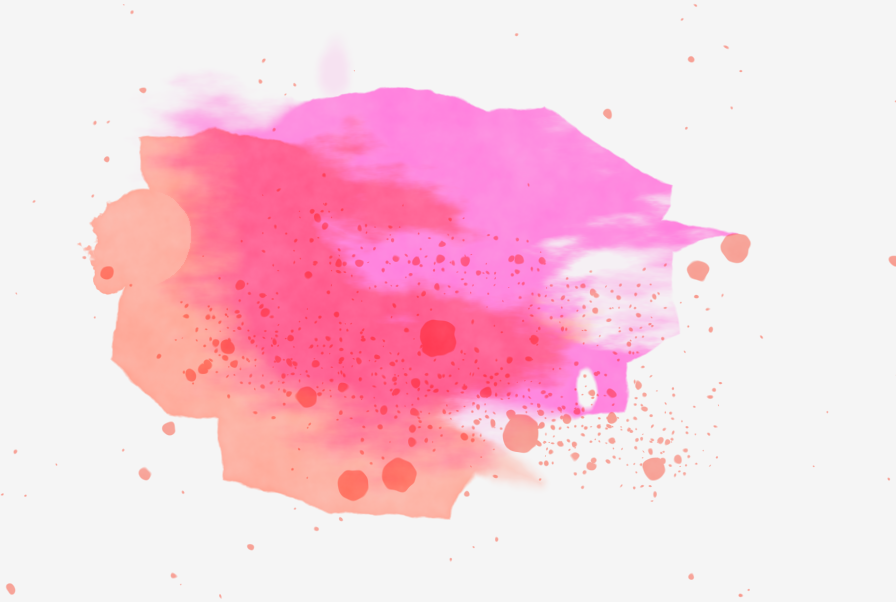
Reproduce this background procedurally as a Shadertoy shader.

```glsl
#define PAPER vec3(0.96)
#define PINK vec3(1.04, 0.55, 0.91)
#define CORAL vec3(1.035, 0.72, 0.66)
#define DROP vec3(1.01, 0.63, 0.58)
#define WARP 0.024
#define GRAIN 0.22
#define SPECK_CHANCE 0.42

// Outlines of the two washes, in units of the canvas height
const vec2 pinkEdge[20] = vec2[20](
    vec2(.32, .81), vec2(.436, .80), vec2(.523, .837), vec2(.64, .851), vec2(.711, .853),
    vec2(.766, .833), vec2(.81, .814), vec2(.905, .822), vec2(.96, .783), vec2(1.047, .725),
    vec2(1.12, .69), vec2(1.105, .632), vec2(1.22, .612), vec2(1.12, .583), vec2(1.114, .506),
    vec2(1.128, .442), vec2(1.043, .399), vec2(1.037, .312), vec2(.64, .279), vec2(.37, .42));
const vec2 coralEdge[20] = vec2[20](
    vec2(.23, .764), vec2(.349, .787), vec2(.64, .735), vec2(.752, .62), vec2(.53, .63),
    vec2(.64, .55), vec2(.83, .506), vec2(.95, .448), vec2(.91, .37), vec2(.78, .30),
    vec2(.90, .196), vec2(.79, .215), vec2(.746, .134), vec2(.55, .153), vec2(.372, .20),
    vec2(.358, .298), vec2(.281, .318), vec2(.184, .40), vec2(.21, .525), vec2(.248, .69));
// Large drops: centre and radius
const vec3 bigDrops[16] = vec3[16](
    vec3(.727, .438, .031), vec3(.663, .211, .027), vec3(.587, .195, .026), vec3(.866, .279, .031),
    vec3(1.222, .589, .025), vec3(1.087, .223, .019), vec3(1.16, .55, .018), vec3(.509, .341, .017),
    vec3(1.01, .812, .008), vec3(.242, .213, .009), vec3(.281, .287, .011), vec3(.417, .091, .006),
    vec3(.378, .424, .011), vec3(.317, .376, .010), vec3(.338, .387, .008), vec3(.178, .547, .010));

float hash(vec2 p) {
    vec3 q = fract(p.xyx * 0.1031);
    q += dot(q, q.yzx + 33.33);
    return fract((q.x + q.y) * q.z);
}

float noise(vec2 p) {
    vec2 i = floor(p), f = fract(p);
    f = f * f * (3.0 - 2.0 * f);
    return mix(mix(hash(i), hash(i + vec2(1, 0)), f.x),
               mix(hash(i + vec2(0, 1)), hash(i + vec2(1, 1)), f.x), f.y);
}

float fbm(vec2 p) {
    float sum = 0.0, amp = 0.5;
    for (int i = 0; i < 5; i++) {
        sum += amp * noise(p);
        p = mat2(1.6, 1.2, -1.2, 1.6) * p + 5.3;
        amp *= 0.5;
    }
    return sum;
}

// Signed distance to a closed outline, negative inside
float outline(vec2 p, vec2 v[20]) {
    float d = 1e3, side = 1.0;
    for (int i = 0, j = 19; i < 20; j = i, i++) {
        vec2 e = v[j] - v[i], w = p - v[i];
        vec2 b = w - e * clamp(dot(w, e) / dot(e, e), 0.0, 1.0);
        d = min(d, dot(b, b));
        bvec3 c = bvec3(p.y >= v[i].y, p.y < v[j].y, e.x * w.y > e.y * w.x);
        if (all(c) || !any(c)) side = -side;
    }
    return side * sqrt(d);
}

float ellipse(vec2 p, vec2 centre, vec2 radius) {
    return (length((p - centre) / radius) - 1.0) * min(radius.x, radius.y);
}

float segment(vec2 p, vec2 a, vec2 b) {
    return length(p - a - (b - a) * clamp(dot(p - a, b - a) / dot(b - a, b - a), 0.0, 1.0));
}

float cover(float d, float soft) { return 1.0 - smoothstep(-soft, soft, d); }

// Distance to specks scattered along two diagonal bands
float specks(vec2 p) {
    float d = 1.0, scale = 24.0;
    for (int i = 0; i < 4; i++) {
        vec2 cell = floor(p * scale), id = cell + float(i) * 71.0;
        vec2 centre = (cell + 0.3 + 0.4 * vec2(hash(id + 3.1), hash(id + 8.7))) / scale;
        float low = segment(centre, vec2(.40, .43), vec2(1.09, .27));
        float high = segment(centre, vec2(.50, .60), vec2(1.07, .47));
        float density = exp(-low * low * 190.0) + 0.55 * exp(-high * high * 220.0) + 0.01;
        float radius = (0.06 + 0.15 * hash(id + 5.9)) / scale;
        if (hash(id) < SPECK_CHANCE * density) d = min(d, length(p - centre) - radius);
        scale *= 1.5;
    }
    return d;
}

void mainImage(out vec4 fragColor, in vec2 fragCoord) {
    vec2 p = fragCoord / iResolution.y;
    float aa = 1.0 / iResolution.y;
    vec2 wobble = vec2(fbm(p * 17.0), fbm(p * 17.0 + 40.0)) - 0.48;
    vec2 q = p + WARP * wobble;
    float cloud = fbm(p * 9.0 + 11.0) - 0.48;
    float streak = fbm(p * vec2(10.0, 30.0) + 3.0) - 0.48;
    float grain = GRAIN * (cloud + 0.7 * (fbm(p * 45.0) - 0.48));

    // Pink wash: crisp above and right, feathered left and below
    float feather = max(smoothstep(.52, .34, p.x), smoothstep(.42, .30, p.y) * smoothstep(.98, .78, p.x));
    float pinkDist = outline(q, pinkEdge) + feather * 0.12 * (cloud + streak);
    float pink = cover(pinkDist, mix(aa * 1.5, 0.085, feather));
    float pale = cover(ellipse(p, vec2(1.085, .525), vec2(.13, .105)) + 0.2 * streak, 0.045);
    pale = max(pale, 0.6 * cover(ellipse(p, vec2(1.0, .77), vec2(.07, .03)) + 0.1 * streak, 0.03));
    pink *= (0.97 + grain) * (1.0 - pale * clamp(0.68 - 1.3 * streak, 0.2, 0.95));
    pink *= 1.0 - cover(ellipse(q, vec2(.975, .35), vec2(.019, .036)), 0.004);
    pink = max(pink, 0.17 * cover(ellipse(q, vec2(.558, .885), vec2(.024, .045)), 0.012));

    // Coral wash with a rounded lobe at its left
    float blur = smoothstep(.46, .62, p.x) * smoothstep(.24, .33, p.y);
    float tail = smoothstep(.76, .84, p.x) * smoothstep(.31, .25, p.y);
    float body = outline(q, coralEdge) + blur * 0.13 * (cloud + streak);
    float lobe = ellipse(p + wobble * mix(.01, .10, smoothstep(.24, .16, p.x)), vec2(.236, .605), vec2(.082));
    float coralDist = min(body, lobe);
    float coral = cover(coralDist, mix(aa * 1.5, 0.04, max(blur, tail * 0.5)));
    float rim = exp(-abs(coralDist) / 0.006) * (1.0 - blur);
    float fold = exp(-max(lobe, 0.0) * 28.0) * step(0.0, lobe) * smoothstep(.25, .31, p.x);
    coral *= 0.98 + 1.3 * grain + 0.16 * rim + 0.22 * fold - 0.35 * tail;
    pink *= 1.0 - 0.85 * cover(lobe, 0.003);

    // Drops and specks
    vec2 r = p + 0.006 * (vec2(noise(p * 70.0), noise(p * 70.0 + 19.0)) - 0.5);
    float dropDist = specks(r);
    for (int i = 0; i < 16; i++) dropDist = min(dropDist, length(r - bigDrops[i].xy) - bigDrops[i].z);
    float drops = cover(dropDist, aa) * (0.92 + grain);

    // Transparent layers multiply over the paper
    vec3 color = PAPER * mix(vec3(1), PINK, pink) * mix(vec3(1), CORAL, coral) * mix(vec3(1), DROP, drops);
    fragColor = vec4(clamp(color, 0.0, 1.0), 1.0);
}
```
